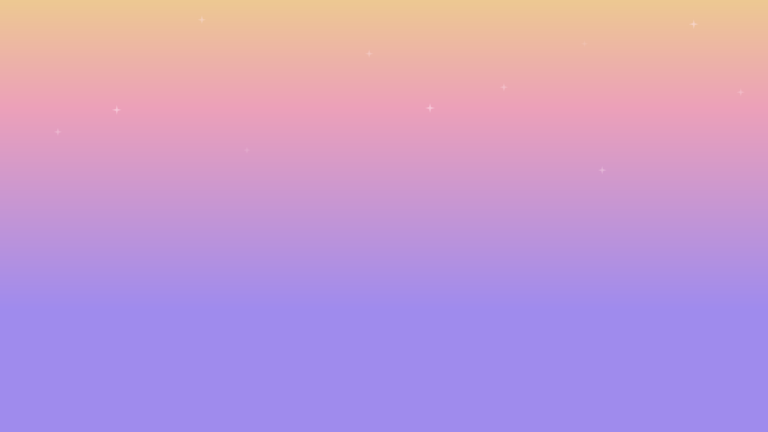
Reproduce this background procedurally as a Shadertoy shader.

```glsl
// Vertical sky: lavender below, rose in the middle, warm gold at the top
vec3 skyColor(float height) {
    vec3 lavender = vec3(0.625, 0.545, 0.93);
    vec3 rose = vec3(0.925, 0.628, 0.725);
    vec3 gold = vec3(0.93, 0.785, 0.57);
    vec3 lower = mix(lavender, rose, smoothstep(0.0, 1.0, 0.0) + clamp((height - 0.285) / 0.465, 0.0, 1.0));
    return mix(lower, gold, clamp((height - 0.75) / 0.25, 0.0, 1.0));
}

// One tapered arm of a sparkle, lying along the x axis
float sparkleArm(vec2 offset, float reach, float pixel) {
    float taper = max(1.0 - abs(offset.x) / reach, 0.0);
    float halfWidth = 0.0014 * taper;
    return taper * (1.0 - smoothstep(halfWidth, halfWidth + pixel, abs(offset.y)));
}

// Sparkles step across the sky while interfering waves scatter them
float sparkles(vec2 point, float pixel) {
    float light = 0.0;
    for (int i = 0; i < 11; i++) {
        float n = float(i);
        float sway = cos(2.5 * (n - 8.0));
        vec2 center = vec2(0.16 + 0.1616 * n - 0.045 * sway + 0.051 * cos(0.8 * (n - 5.7)),
                           0.796 - 0.15 * sway - 0.046 * cos(1.7 * (n - 4.0)));
        vec2 offset = point - center;
        float strength = 0.36 + 0.19 * cos(1.6 * (n - 5.0));
        float reach = 0.007 + 0.009 * strength;
        float cross = max(sparkleArm(offset, reach, pixel), sparkleArm(offset.yx, reach, pixel));
        float core = exp(-dot(offset, offset) / 0.000008);
        light += strength * max(cross, core);
    }
    return min(light, 1.0);
}

void mainImage(out vec4 fragColor, in vec2 fragCoord) {
    vec2 point = fragCoord / iResolution.y;
    point.x *= 16.0 / 9.0 * iResolution.y / iResolution.x;
    vec3 color = skyColor(point.y);
    color = mix(color, vec3(1.0, 0.9, 0.94), sparkles(point, 1.0 / iResolution.y));
    fragColor = vec4(color, 1.0);
}
```
